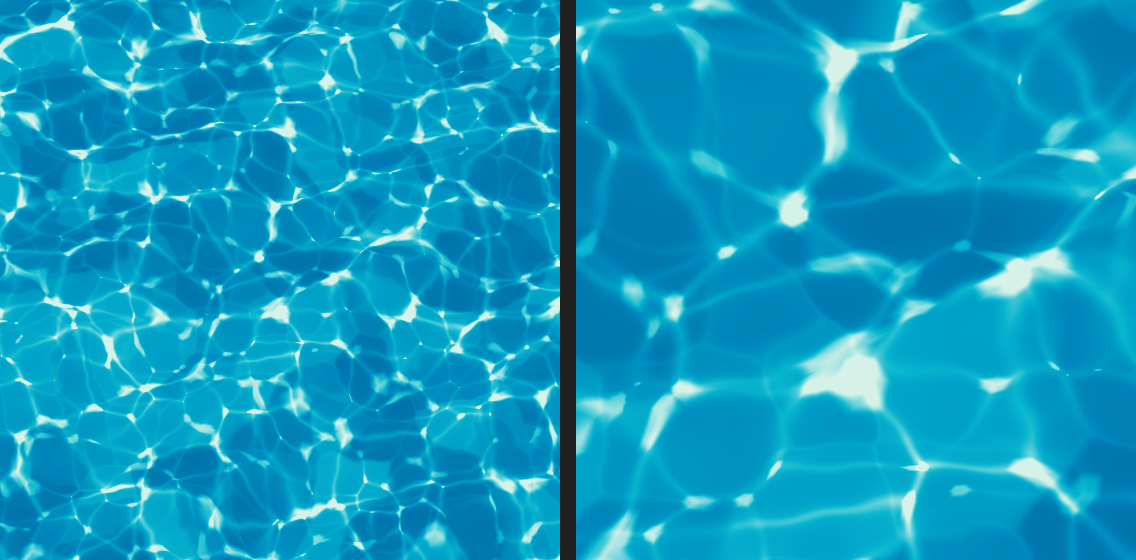
Left: the whole. Right: its middle third, enlarged.
Give the GLSL for this texture, as a Shadertoy shader.

```glsl
// Sunlit pool water: a net of bright caustic veins over soft blue patches.
// Sine-warped cellular noise at three scales gives veins, bright knots and
// patches; their summed light is looked up in a ramp from deep blue to white.

const float LEVELS = 6.0;

vec2 hash2(vec2 cell) {
    vec3 h = fract(cell.xyx * vec3(0.1031, 0.1030, 0.0973));
    h += dot(h, h.yzx + 33.33);
    return fract((h.xx + h.yz) * h.zy);
}

// Smooth undulation, roughly -1 to 1
float waves(vec2 p) {
    float sum = sin(p.x + 1.7 * sin(0.7 * p.y + 0.4));
    sum += sin(1.3 * p.y + 1.5 * sin(0.9 * p.x + 2.1));
    sum += sin(1.1 * (p.x + p.y) + 1.2 * sin(1.6 * (p.x - p.y)));
    return sum / 2.4;
}

// Layered sine bending, each octave finer and turned
vec2 ripple(vec2 p, float amount, float phase) {
    mat2 turn = mat2(0.8, 0.6, -0.6, 0.8);
    vec2 dir = p;
    float freq = 17.0;
    for (int i = 0; i < 4; i++) {
        dir = turn * dir;
        p += amount * sin(dir.yx * freq + vec2(phase, phase * 1.7 + 1.0));
        freq *= 2.1;
        amount *= 0.42;
        phase += 2.3;
    }
    return p;
}

// x: gap to the nearest vein, y: gap to the nearest knot, z: blended cell tone
vec3 cells(vec2 p, float seed, float blend) {
    vec2 base = floor(p);
    vec3 near = vec3(9.0);
    float tone = 0.0;
    float total = 0.0;
    for (int y = -1; y <= 1; y++) {
        for (int x = -1; x <= 1; x++) {
            vec2 cell = base + vec2(x, y);
            vec2 site = cell + 0.1 + 0.8 * hash2(cell + seed);
            float d = length(site - p);
            if (d < near.x) near = vec3(d, near.xy);
            else if (d < near.y) near = vec3(near.x, d, near.y);
            else near.z = min(near.z, d);
            float weight = exp(-blend * d);
            tone += weight * hash2(cell + seed + 57.0).x;
            total += weight;
        }
    }
    return vec3(near.yz - near.x, tone / total);
}

// Thin core, brighter towards knots, with a faint halo
float vein(vec3 c, float width, float strength) {
    float core = exp(-pow(c.x / width, 2.0));
    float halo = exp(-c.x / (width * 3.0));
    return strength * (core * (1.1 + 1.7 * exp(-c.y / 0.25)) + 0.6 * halo);
}

// Solid glint where three cells meet
float knot(vec3 c, float size) {
    float radius = max(size, 0.02);
    return 1.0 - smoothstep(radius * 0.45, radius, c.y);
}

vec3 waterRamp(float level) {
    vec3 ramp[7] = vec3[7](
        vec3(0.00, 0.46, 0.68), vec3(0.00, 0.55, 0.745),
        vec3(0.00, 0.63, 0.78), vec3(0.03, 0.71, 0.81),
        vec3(0.30, 0.79, 0.84), vec3(0.61, 0.88, 0.88),
        vec3(0.84, 0.95, 0.91));
    float t = clamp(level, 0.0, LEVELS - 0.001);
    int i = int(t);
    return mix(ramp[i], ramp[i + 1], fract(t));
}

void mainImage(out vec4 fragColor, in vec2 fragCoord) {
    vec2 uv = fragCoord / iResolution.y;

    // Ripples look flatter and closer towards the top
    vec2 p = vec2(uv.x, uv.y * (1.0 + 0.22 * uv.y));

    vec3 broad = cells(ripple(p, 0.019, 0.3) * 8.0, 11.0, 12.0);
    vec3 fine = cells(ripple(p, 0.022, 4.1) * 12.5, 83.0, 12.0);
    vec3 sheet = cells(ripple(p, 0.030, 7.6) * 9.5, 149.0, 20.0);

    // Soft blue patches
    float patches = mix(broad.z, sheet.z, 0.6);
    float light = 2.2 * smoothstep(0.28, 0.92, patches) - 0.1;
    light += 0.15 * waves(p * 38.0);

    // Veins fade in and out along their length
    float broadFade = 0.75 + 0.35 * waves(p * 19.0 + 3.0);
    float fineFade = 0.45 + 0.45 * waves(p * 23.0 + 9.0);
    light += vein(broad, 0.075, broadFade);
    light += vein(fine, 0.10, max(fineFade, 0.0));
    light += vein(sheet, 0.06, 0.22);

    // Pale glints
    light += 2.6 * knot(broad, 0.20 + 0.15 * waves(p * 31.0 + 5.0));
    light += 2.2 * knot(fine, 0.16 + 0.18 * waves(p * 27.0 + 1.0));

    fragColor = vec4(waterRamp(light), 1.0);
}
```
